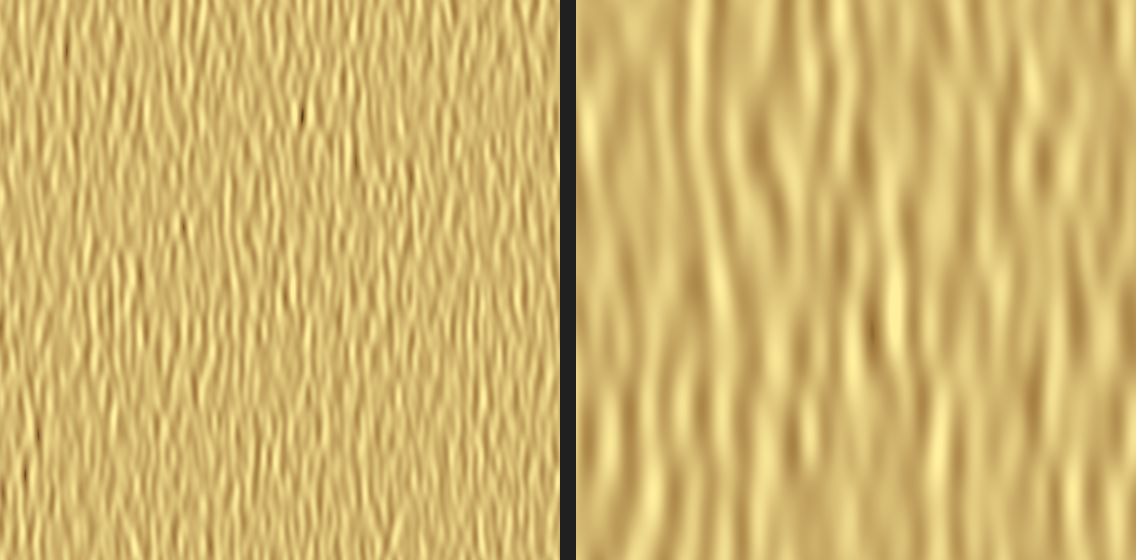
Left: the whole. Right: its middle third, enlarged.
Write a three.js fragment shader that draws this texture.

```glsl
// Golden brushed relief: short wavering vertical ridges with rare dark pits.
#define GRAIN vec2(58.0, 16.0)        // noise cells across and up
#define LAYERS 3                      // overlaid ridge layers
#define TILT 0.10                     // lean of the outer layers
#define LIGHT_REACH 0.3               // half distance of the slope sample, in cells
#define UPRIGHT 0.6                   // below 1 favours sideways gradients
#define CONTRAST 3.7                  // brings the slope to unit deviation
#define BASE_GOLD vec3(0.827, 0.718, 0.438)
#define TONE_STEP vec3(0.066, 0.082, 0.068)
#define PIT_BROWN vec3(0.20, 0.12, 0.04)

varying vec2 vUv;

vec2 gradient(vec2 cell) {
  float h = fract(sin(dot(cell, vec2(127.1, 311.7))) * 43758.55);
  float angle = 6.28319 * h;
  return vec2(cos(angle), UPRIGHT * sin(angle));
}

float gradientNoise(vec2 p) {
  vec2 cell = floor(p);
  vec2 f = p - cell;
  vec2 fade = f * f * f * (f * (f * 6.0 - 15.0) + 10.0);
  vec2 right = vec2(1.0, 0.0);
  vec2 up = vec2(0.0, 1.0);
  float low = mix(dot(gradient(cell), f),
                  dot(gradient(cell + right), f - right), fade.x);
  float high = mix(dot(gradient(cell + up), f - up),
                   dot(gradient(cell + 1.0), f - 1.0), fade.x);
  return mix(low, high, fade.y);
}

// Sideways slope of the height field, as lit from one side.
float slope(vec2 p) {
  vec2 reach = vec2(LIGHT_REACH, 0.0);
  return gradientNoise(p + reach) - gradientNoise(p - reach);
}

void main() {
  // Leaning layers add up to irregular, merging ridges.
  float relief = 0.0;
  for (int i = 0; i < LAYERS; i++) {
    float layer = float(i);
    vec2 p = vUv;
    p.x += TILT * (layer - 1.0) * p.y;
    p *= GRAIN * (1.0 + 0.07 * layer);
    relief += slope(p + layer * vec2(37.37, 71.61) + 5.3);
  }
  float tone = CONTRAST * relief / sqrt(float(LAYERS));

  // Gold ramp, capped at the highlights and sinking into pits.
  vec3 color = BASE_GOLD + TONE_STEP * clamp(tone, -3.2, 2.7);
  float pit = 1.0 - smoothstep(-4.2, -2.8, tone);
  color = mix(color, PIT_BROWN, pit);

  gl_FragColor = vec4(color, 1.0);
}
```
